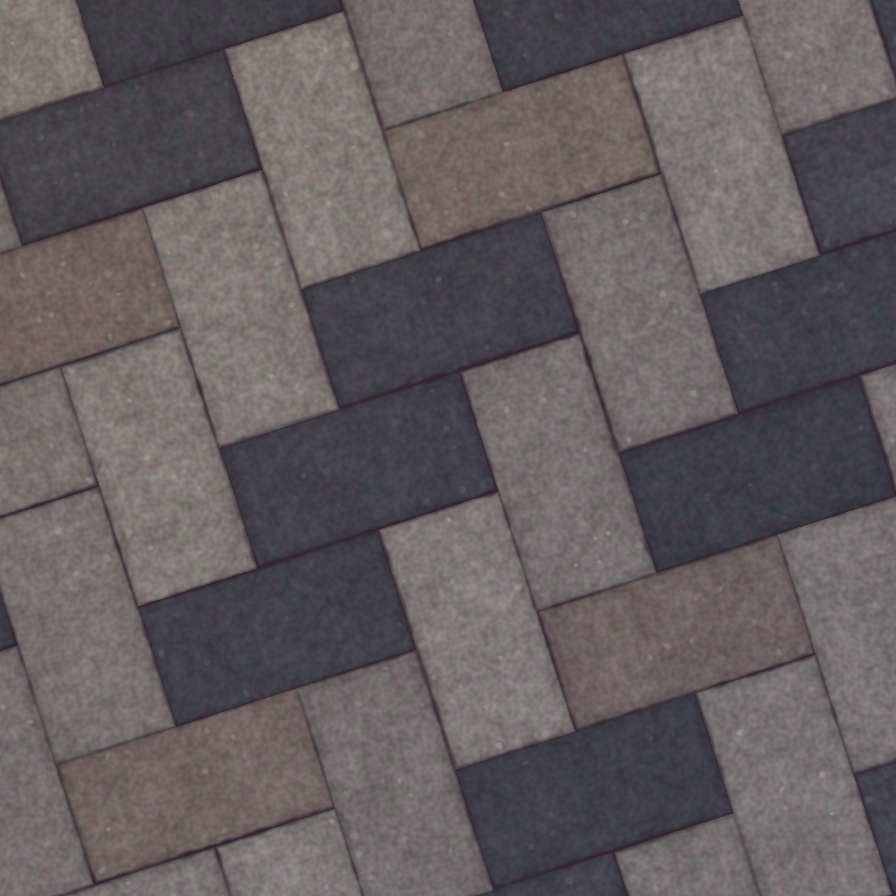
This texture is drawn by a three.js fragment shader. Its source:

```glsl
varying vec2 vUv;

const float UNIT = 0.1408;                 // short side of a brick
const float TILT = 0.310;                  // rotation of the bond, radians
const vec2 ORIGIN = vec2(0.336, 0.677);    // top left corner of brick (0, 0)
const float GAP = 0.011;                   // half joint width, in brick units
const float SOFTNESS = 0.021;              // edge blur, in brick units
const float WOBBLE = 0.018;                // raggedness of brick edges
const float SPECK_GRID = 6.0;
const float SPECK_SHARE = 0.20;

const vec3 GREY_LOW = vec3(0.445, 0.418, 0.418);
const vec3 GREY_HIGH = vec3(0.505, 0.480, 0.473);
const vec3 DARK_LOW = vec3(0.238, 0.235, 0.270);
const vec3 DARK_HIGH = vec3(0.285, 0.277, 0.305);
const vec3 RED_LOW = vec3(0.430, 0.375, 0.372);
const vec3 RED_HIGH = vec3(0.465, 0.412, 0.398);
const vec3 JOINT = vec3(0.190, 0.140, 0.180);
const vec3 SPECK = vec3(0.660, 0.640, 0.620);

float hash(vec2 p) {
  vec3 q = fract(vec3(p.xyx) * 0.1031);
  q += dot(q, q.yzx + 33.33);
  return fract((q.x + q.y) * q.z);
}

vec2 gradient(vec2 cell) {
  float angle = 6.2832 * hash(cell);
  return vec2(cos(angle), sin(angle));
}

float gradientNoise(vec2 p) {
  vec2 i = floor(p);
  vec2 f = p - i;
  vec2 w = f * f * f * (f * (f * 6.0 - 15.0) + 10.0);
  vec2 e = vec2(1.0, 0.0);
  float low = mix(dot(gradient(i), f), dot(gradient(i + e), f - e), w.x);
  float high = mix(dot(gradient(i + e.yx), f - e.yx), dot(gradient(i + 1.0), f - 1.0), w.x);
  return mix(low, high, w.y);
}

float boxDistance(vec2 p, vec2 halfSize) {
  vec2 d = abs(p) - halfSize;
  return length(max(d, 0.0)) + min(max(d.x, d.y), 0.0);
}

// Light mineral chips, at most one per grid cell
float specks(vec2 p) {
  vec2 cell = floor(p);
  vec2 centre = 0.3 + 0.4 * vec2(hash(cell + 11.0), hash(cell + 47.0));
  float radius = mix(0.12, 0.28, hash(cell + 83.0));
  float dist = length(p - cell - centre) + 0.12 * gradientNoise(p * 4.0);
  float present = step(1.0 - SPECK_SHARE, hash(cell + 5.0));
  return present * mix(0.25, 0.9, hash(cell + 29.0)) * smoothstep(radius, radius * 0.3, dist);
}

// Colour of a brick from its diagonal and its step along that diagonal
vec3 brickColour(bool across, float diagonal, float stepIndex, float shade) {
  float order = stepIndex - 4.0 * diagonal;
  if (!across || order == 4.0) return mix(GREY_LOW, GREY_HIGH, shade);
  if (order == -1.0 || order == 3.0) return mix(RED_LOW, RED_HIGH, shade);
  return mix(DARK_LOW, DARK_HIGH, shade);
}

void main() {
  // Bond axes: x along the long bricks, y down the page
  vec2 axis = vec2(cos(TILT), sin(TILT));
  vec2 offset = (vUv - ORIGIN) / UNIT;
  vec2 p = vec2(dot(offset, axis), dot(offset, vec2(axis.y, -axis.x)));

  // Herringbone: each row repeats two cells across, one upright top, one upright foot
  float row = floor(p.y);
  float diagonal = floor((p.x + row) / 4.0);
  float along = p.x + row - 4.0 * diagonal;
  bool across = along < 2.0;
  bool foot = along >= 3.0;
  float stepIndex = foot ? row - 1.0 : row;
  vec2 local = vec2(across ? along - 1.0 : fract(along) - 0.5,
                    across ? p.y - row - 0.5 : p.y - stepIndex - 1.0);
  vec2 halfSize = across ? vec2(1.0, 0.5) : vec2(0.5, 1.0);
  vec2 id = vec2(diagonal * 2.0 + (across ? 0.0 : 1.0), stepIndex) + 60.0;

  // Slightly displaced bricks with worn edges
  vec2 shift = 0.014 * (vec2(hash(id + 3.0), hash(id + 17.0)) - 0.5);
  float edge = boxDistance(local - shift, halfSize - GAP) + WOBBLE * gradientNoise(p * 7.0 + 90.0);

  // Stone surface
  vec3 colour = brickColour(across, diagonal, stepIndex, hash(id));
  float tone = colour.g / GREY_HIGH.g;
  float cloud = gradientNoise(p * 2.3 + 70.0);
  float mottle = gradientNoise(p * 10.0 + 130.0);
  float grain = gradientNoise(p * 23.0 + 310.0);
  colour += tone * (0.05 * cloud + 0.075 * mottle + 0.075 * grain);
  colour += 0.03 * gradientNoise(p * 8.0 + 510.0) * vec3(0.6, -0.5, 0.5);
  colour = mix(colour, SPECK, specks(p * SPECK_GRID + 200.0) * 0.7 * tone * tone);

  // Cool tint toward the lower right
  colour += vec3(-0.008, -0.002, 0.012) * (vUv.x - vUv.y);

  // Soiled rims and joints, deepest under the long bricks
  colour *= 1.0 - 0.09 * smoothstep(-0.11, 0.0, edge);
  float lower = across ? smoothstep(0.3, 0.5, local.y) : 0.0;
  float depth = clamp(0.72 + 0.6 * gradientNoise(p * 1.3 + 40.0) + 0.25 * lower, 0.35, 1.0);
  float joint = smoothstep(-SOFTNESS, SOFTNESS, edge + 0.008 * lower);
  gl_FragColor = vec4(mix(colour, JOINT, joint * depth), 1.0);
}
```
